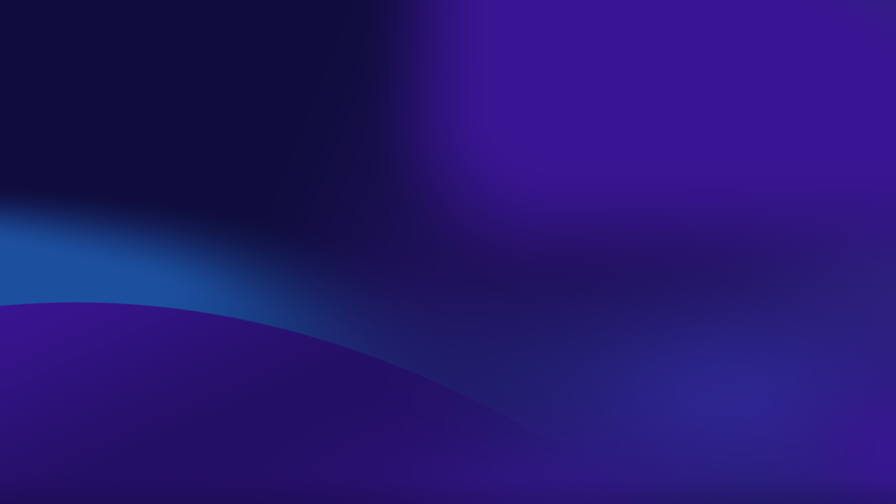
This background is drawn by a Shadertoy shader. Its source:

```glsl
// Soft indigo gradient backdrop: violet glow, blue band and a smooth curved hill.
#define NAVY   vec3(0.060, 0.050, 0.240)
#define INDIGO vec3(0.122, 0.065, 0.355)
#define DEEP   vec3(0.120, 0.110, 0.405)
#define VIOLET vec3(0.225, 0.082, 0.575)
#define IRIS   vec3(0.180, 0.150, 0.570)
#define SLATE  vec3(0.180, 0.130, 0.500)
#define BLUE   vec3(0.110, 0.310, 0.620)
#define PLUM   vec3(0.140, 0.060, 0.400)

// Elliptical gaussian glow, 1 at its centre
float glow(vec2 p, vec2 centre, vec2 radius) {
    vec2 q = (p - centre) / radius;
    return exp(-dot(q, q));
}

// Smooth fall from 1 at lo to 0 at hi
float fall(float lo, float hi, float x) {
    return 1.0 - smoothstep(lo, hi, x);
}

// Dark base with lights along the lower right
vec3 backdrop(vec2 p) {
    vec3 col = mix(NAVY, INDIGO, smoothstep(0.48, 0.98, p.x + 0.4 * (0.6 - p.y)));
    col = mix(col, DEEP, smoothstep(0.4, 0.9, p.x) * fall(0.24, 0.50, p.y));
    col = mix(col, SLATE, 0.9 * glow(p, vec2(1.85, 0.42), vec2(0.34, 0.20)));
    col = mix(col, IRIS, 0.95 * glow(p, vec2(1.47, 0.20), vec2(0.32, 0.17)));
    return mix(col, VIOLET, 0.9 * glow(p, vec2(1.80, 0.10), vec2(0.20, 0.16)));
}

// Blurred rounded panel filling the upper right, dimmed at its far corner
vec3 addPanel(vec3 col, vec2 p) {
    float d = length(max(vec2(1.09, 0.79) - p, 0.0)) - 0.25;
    col = mix(col, VIOLET, fall(-0.15, 0.13, d));
    float corner = p.x + 1.7 * p.y;
    return mix(col, SLATE, 0.7 * smoothstep(3.28, 3.50, corner));
}

// Blue band that sinks and fades to the right
vec3 addBand(vec3 col, vec2 p) {
    float top = 0.575 - p.x * (0.12 + 0.15 * p.x);
    float blur = 0.06 + 0.08 * p.x;
    float mask = fall(-blur, blur, p.y - top) * fall(0.28, 0.92, p.x);
    return mix(col, BLUE, mask);
}

// Hill with a crisp crest on the left that dissolves to the right
vec3 addHill(vec3 col, vec2 p) {
    float offset = p.x - 0.15;
    float crest = 0.4 - 0.31 * offset * offset;
    float slope = length(vec2(1.0, 0.62 * offset));
    float d = (p.y - crest) / slope;
    float edge = 1.0 / iResolution.y;
    float shade = smoothstep(-0.05, 0.42, 0.9 * (0.4 - p.y) + 0.4 * p.x);
    float mask = fall(-edge, edge, d) * fall(0.75, 1.2, p.x);
    return mix(col, mix(VIOLET, PLUM, shade), mask);
}

void mainImage(out vec4 fragColor, in vec2 fragCoord) {
    vec2 p = fragCoord / iResolution.y;
    vec3 col = backdrop(p);
    col = addPanel(col, p);
    col = addBand(col, p);
    col = addHill(col, p);

    // Violet light along the bottom, then a slight dimming at the rim
    col = mix(col, VIOLET, 0.6 * glow(p, vec2(1.10, 0.0), vec2(0.36, 0.15)));
    col *= mix(0.88, 1.0, smoothstep(0.0, 0.06, p.y));
    fragColor = vec4(col, 1.0);
}
```
